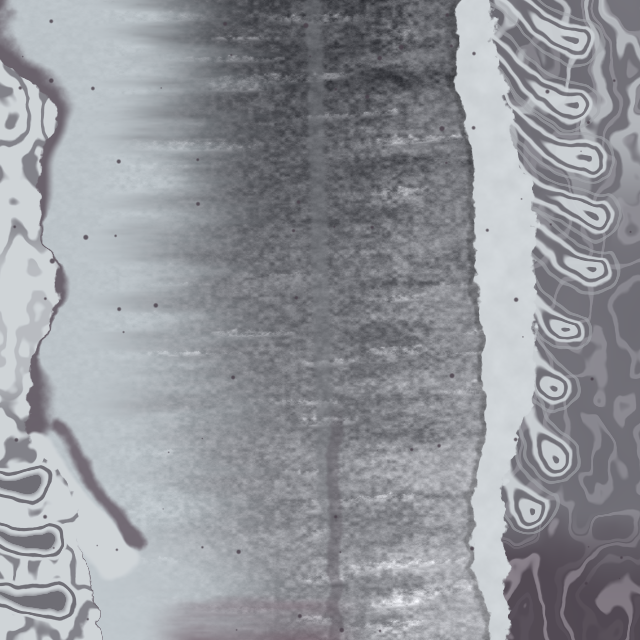
This texture is drawn by a three.js fragment shader. Its source:

```glsl
// Poured paint: a dark, streaked central wash between a pale left field and
// a white ribbon, with marbled tongues of paint along both outer sides.
// Built from value noise, edges eased between heights, and bent capsules.
varying vec2 vUv;

const vec3 WHITE = vec3(0.81, 0.83, 0.845);
const vec3 PALE = vec3(0.735, 0.765, 0.785);
const vec3 GRAY = vec3(0.435, 0.43, 0.46);
const vec3 PLUM = vec3(0.28, 0.24, 0.28);

float hash(vec2 p) {
  vec3 q = fract(vec3(p.xyx) * 0.1031);
  q += dot(q, q.yzx + 33.33);
  return fract((q.x + q.y) * q.z);
}

float noise(vec2 p) {
  vec2 i = floor(p), f = fract(p);
  f = f * f * (3.0 - 2.0 * f);
  return mix(mix(hash(i), hash(i + vec2(1, 0)), f.x),
             mix(hash(i + vec2(0, 1)), hash(i + vec2(1, 1)), f.x), f.y);
}

float fbm(vec2 p) {
  float sum = 0.0, amp = 0.53;
  for (int i = 0; i < 4; i++) {
    sum += amp * noise(p);
    p = p * 2.03 + 7.1;
    amp *= 0.5;
  }
  return sum;
}

// Eases a value towards a new one between two heights.
float ease(float value, float v, float from, float to, float next) {
  return mix(value, next, smoothstep(from, to, v));
}

float leftEdge(float v) {
  float x = ease(-0.03, v, 0.05, 0.18, 0.085);
  x = ease(x, v, 0.19, 0.26, 0.06);
  x = ease(x, v, 0.36, 0.42, 0.09);
  x = ease(x, v, 0.46, 0.60, 0.045);
  x = ease(x, v, 0.67, 0.78, 0.12);
  return ease(x, v, 0.80, 1.0, 0.155);
}

float ribbonLeft(float v) {
  float x = ease(0.715, v, 0.12, 0.26, 0.742);
  x = ease(x, v, 0.40, 0.58, 0.757);
  x = ease(x, v, 0.65, 0.80, 0.738);
  return ease(x, v, 0.85, 1.0, 0.77);
}

float ribbonRight(float v) {
  float x = ease(0.768, v, 0.05, 0.20, 0.80);
  x = ease(x, v, 0.22, 0.30, 0.835);
  x = ease(x, v, 0.60, 0.76, 0.788);
  return ease(x, v, 0.85, 1.0, 0.797);
}

// Distance to a sagging capsule that swells towards its tip b.
float tongue(vec2 p, vec2 a, vec2 b, float sag, float radius) {
  vec2 d = b - a;
  float t = clamp(dot(p - a, d) / dot(d, d), 0.0, 1.0);
  vec2 c = a + d * t + vec2(0.0, sag * 4.0 * t * (1.0 - t));
  return length(p - c) - radius * mix(0.45, 1.0, t);
}

float band(float x, float centre, float halfWidth) {
  return 1.0 - smoothstep(halfWidth * 0.6, halfWidth * 1.3, abs(x - centre));
}

float vein(float field, float width) {
  return 1.0 - smoothstep(width * 0.4, width, abs(fract(field) - 0.5));
}

vec3 centreWash(vec2 p) {
  float tilt = p.y + 0.07 * max(p.x - 0.5, 0.0);
  float streak = fbm(vec2(p.x * 5.0, tilt * 38.0)) - 0.5;
  float grain = fbm(p * vec2(120.0, 165.0)) - 0.5;
  float x = p.x + 0.20 * streak + 0.08 * grain;
  float dark = smoothstep(0.16, 0.43, x);
  float tone = mix(0.28, 0.57, smoothstep(-0.1, 0.95, p.y));
  tone += 0.10 * smoothstep(0.56, 0.70, x) + 0.16 * streak;
  vec3 col = mix(PALE, vec3(tone, tone + 0.005, tone + 0.025), dark);
  col += grain * mix(0.05, 0.28, smoothstep(0.13, 0.33, p.x));
  // Thin bright wisps
  float wisp = smoothstep(0.72, 0.92, noise(vec2(p.x * 8.0, tilt * 65.0 + 0.6 * grain)));
  col += 0.17 * wisp * dark * (0.6 + 1.4 * grain);
  // Central seam, paler above and darker below
  float seam = band(p.x + 0.008 * streak, 0.49 + 0.025 * p.y, 0.013);
  col = mix(col, vec3(0.46, 0.47, 0.49), 0.5 * seam * (1.0 - smoothstep(0.75, 0.9, p.y)));
  float crack = band(p.x + 0.02 * streak, 0.522, 0.01) * smoothstep(0.62, 0.68, p.y);
  col = mix(col, vec3(0.36, 0.34, 0.37), 0.45 * crack);
  // Milky, plum-tinted foot
  float milk = smoothstep(0.78, 0.92, p.y + 0.1 * streak) * (1.0 - smoothstep(0.25, 0.5, p.x));
  col = mix(col, PALE + 0.02, 0.7 * milk);
  float blush = smoothstep(0.91, 1.02, p.y + 0.1 * streak) * band(p.x, 0.40, 0.14);
  return mix(col, vec3(0.43, 0.36, 0.40), 0.75 * blush);
}

vec3 rightMarble(vec2 p, vec2 q) {
  float flow = fbm(q * vec2(6.0, 4.0));
  float upper = 1.0 - smoothstep(0.18, 0.40, p.y);
  vec3 col = GRAY + 0.10 * (flow - 0.5) + 0.10 * vein(flow * 11.0, 0.16);
  float plum = smoothstep(0.80, 0.93, p.y + 0.22 * (flow - 0.5));
  col = mix(col, PLUM + 0.25 * vein(flow * 8.0, 0.12), 0.75 * plum);
  col = mix(col, WHITE, 0.7 * upper * vein(flow * 7.0 + q.x * 3.0, 0.2));
  for (int i = 0; i < 9; i++) {
    float v = -0.04 + 0.093 * float(i);
    float reach = mix(0.15, 0.05, smoothstep(0.15, 0.55, v));
    vec2 root = vec2(ribbonRight(v) - 0.015, v);
    vec2 tip = root + vec2(reach, 0.08 + 0.03 * hash(vec2(v * 90.0, 3.0)));
    float d = tongue(q, root, tip, 0.018, 0.027);
    vec3 inner = mix(WHITE, GRAY, vein(d * 60.0, 0.24) * smoothstep(0.0, -0.008, d));
    col = mix(col, inner, 0.92 * smoothstep(0.002, -0.002, d));
    col = mix(col, vec3(0.64, 0.65, 0.67), 0.6 * band(d, 0.010, 0.0025));
  }
  return col;
}

vec3 leftMarble(vec2 p, vec2 q) {
  float flow = fbm(q * vec2(9.0, 7.0) + 4.0);
  float busy = 1.0 - 0.7 * band(p.y, 0.50, 0.13);
  vec3 col = mix(WHITE, GRAY, 0.8 * busy * vein(flow * 6.0, 0.22));
  for (int i = 0; i < 3; i++) {
    float v = 0.755 + 0.09 * float(i);
    float d = tongue(q, vec2(-0.07, v - 0.04), vec2(leftEdge(v) - 0.05, v), 0.01, 0.033);
    vec3 inner = mix(WHITE, GRAY, max(vein(d * 70.0, 0.25), smoothstep(-0.012, -0.024, d)));
    col = mix(col, inner, smoothstep(0.003, -0.001, d));
  }
  return col;
}

void main() {
  vec2 p = vec2(vUv.x, 1.0 - vUv.y);
  float ragged = fbm(p * 45.0) - 0.5;
  vec2 q = p + 0.045 * (vec2(fbm(p * 9.0), fbm(p * 9.0 + 31.0)) - 0.5) + 0.004 * ragged;
  vec3 col = centreWash(p);

  // Dark rim beside the left marbling
  float edge = leftEdge(p.y) + 0.025 * ragged;
  float rim = ease(0.055, p.y, 0.12, 0.20, 0.024);
  rim = ease(rim, p.y, 0.30, 0.37, 0.004);
  rim = ease(rim, p.y, 0.40, 0.44, 0.018);
  rim = ease(rim, p.y, 0.45, 0.50, 0.006);
  rim = ease(rim, p.y, 0.54, 0.62, 0.045);
  rim = ease(rim, p.y, 0.66, 0.71, 0.002);
  float stain = 1.0 - smoothstep(0.35, 1.1, (p.x - edge) / rim + ragged);
  col = mix(col, PLUM + 0.08, 0.85 * stain);

  // White shelf and its diagonal shadow
  float shelf = tongue(q, vec2(0.055, 0.69), vec2(0.18, 0.88), 0.0, 0.034);
  float shade = tongue(q, vec2(0.09, 0.67), vec2(0.212, 0.845), -0.006, 0.016);
  col = mix(col, PLUM + 0.12, 0.85 * smoothstep(0.007, -0.006, shade + 0.01 * ragged));
  col = mix(col, WHITE, smoothstep(0.004, -0.004, shelf) * smoothstep(-0.004, 0.003, shade));
  col = mix(col, leftMarble(p, q), smoothstep(0.002, -0.002, p.x - edge));

  // Ribbon and the marbling beyond it
  float start = ribbonLeft(p.y) + 0.022 * ragged;
  float finish = ribbonRight(p.y) + 0.03 * ragged;
  col = mix(col, col * 0.8, band(p.x, start, 0.010));
  col = mix(col, WHITE + 0.06 * ragged, smoothstep(-0.002, 0.002, p.x - start));
  col = mix(col, rightMarble(p, q), smoothstep(-0.002, 0.002, p.x - finish));

  // Scattered pinholes
  vec2 cell = floor(p * 18.0);
  vec2 spot = 0.25 + 0.5 * vec2(hash(cell + 5.0), hash(cell + 19.0));
  float hole = length(fract(p * 18.0) - spot) - 0.07 * hash(cell + 2.0);
  col = mix(col, PLUM, 0.8 * step(0.80, hash(cell)) * smoothstep(0.03, -0.03, hole));
  gl_FragColor = vec4(clamp(col, 0.0, 1.0), 1.0);
}
```
